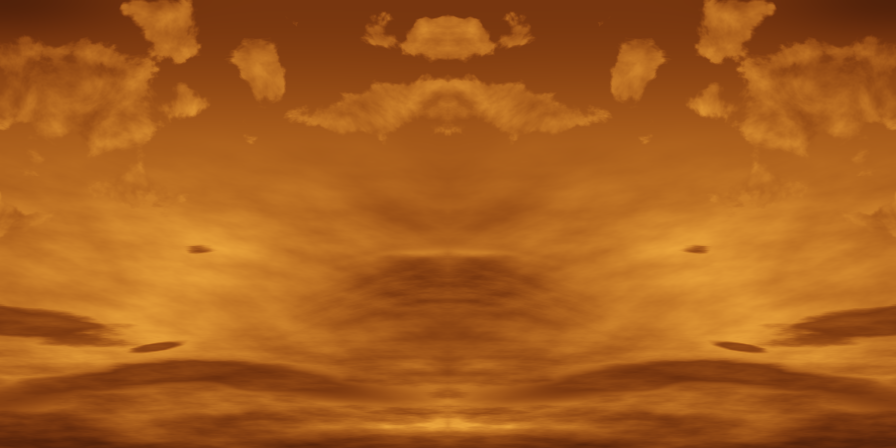
Write a WebGL 2 fragment shader that draws this background.

```glsl
#version 300 es
precision highp float;
// Amber sunset sky, mirrored about the vertical centre line.
// One tone value is built from a gradient, soft glows, puffy upper clouds and
// stretched lower bands of gradient noise, then mapped to an orange ramp.
uniform vec2 u_resolution;
out vec4 fragColor;

vec2 gradientAt(vec2 cell) {
  vec3 h = fract(cell.xyx * vec3(0.1031, 0.103, 0.0973));
  h += dot(h, h.yzx + 33.33);
  float angle = 6.2832 * fract((h.x + h.y) * h.z);
  return vec2(cos(angle), sin(angle));
}

float gradientNoise(vec2 p) {
  vec2 i = floor(p), f = p - i;
  vec2 w = f * f * f * (f * (f * 6.0 - 15.0) + 10.0);
  vec2 e = vec2(1, 0);
  float low = mix(dot(gradientAt(i), f), dot(gradientAt(i + e), f - e), w.x);
  float high = mix(dot(gradientAt(i + e.yx), f - e.yx), dot(gradientAt(i + 1.0), f - 1.0), w.x);
  return mix(low, high, w.y);
}

float fbm(vec2 p) {
  float sum = 0.0, amplitude = 0.6;
  for (int i = 0; i < 5; i++) {
    sum += amplitude * gradientNoise(p);
    p = mat2(1.6, 1.2, -1.2, 1.6) * p + 7.3;
    amplitude *= 0.53;
  }
  return sum;
}

// Soft elliptical spot, 1 at its centre
float spot(vec2 p, vec2 centre, vec2 radius) {
  vec2 d = (p - centre) / radius;
  return exp(-dot(d, d));
}

// Where the puffy clouds gather
float puffCover(vec2 p) {
  float cover = spot(p, vec2(0.82, 0.78), vec2(0.26, 0.16));
  cover = max(cover, 0.85 * spot(p, vec2(0.62, 0.94), vec2(0.10, 0.12)));
  cover = max(cover, 0.90 * spot(p, vec2(0.42, 0.84), vec2(0.07, 0.13)));
  cover = max(cover, spot(p, vec2(0.0, 0.91), vec2(0.12, 0.055)));
  cover = max(cover, 0.8 * spot(p, vec2(0.15, 0.93), vec2(0.07, 0.05)));
  cover = max(cover, 1.1 * spot(p, vec2(0.08, 0.765 - 0.1 * (p.x - 0.08)), vec2(0.27, 0.06)));
  cover = max(cover, 0.72 * spot(p, vec2(0.71, 0.58), vec2(0.12, 0.07)));
  return max(cover, 0.95 * spot(p, vec2(1.0, 0.51), vec2(0.09, 0.05)));
}

// Mid-height sky: gradient, lit areas and faint wisps
float skyTone(vec2 p, float wisps) {
  float tone = mix(0.47, 0.69, smoothstep(1.0, 0.6, p.y));
  tone = mix(tone, 0.55, smoothstep(0.2, 0.0, p.y));
  tone += 0.12 * spot(p, vec2(0.65, 0.41), vec2(0.38, 0.17));
  tone += 0.09 * spot(p, vec2(0.53, 0.45), vec2(0.13, 0.08));
  tone += 0.12 * spot(p, vec2(0.72, 0.23), vec2(0.35, 0.08));
  tone -= 0.04 * spot(p, vec2(0.0, 0.5), vec2(0.17, 0.25));
  return tone + wisps * 0.17 * smoothstep(0.75, 0.45, p.y);
}

void main() {
  vec2 uv = gl_FragCoord.xy / u_resolution;
  vec2 p = vec2(abs(uv.x - 0.5) * 2.0, uv.y);

  // Streaks flatten towards the horizon
  float wisps = fbm(vec2(p.x * 4.0 + p.y * 3.0, p.y * 13.0 - p.x * 3.0) + 4.0);
  float streaks = fbm(vec2(p.x * 5.0, p.y * 32.0) + 19.0);
  float tone = skyTone(p, wisps);

  // Puffy clouds, lit from below
  vec2 q = p * vec2(9.0, 11.0) + 3.0;
  q += 0.35 * vec2(gradientNoise(q * 0.7), gradientNoise(q * 0.7 + 31.0));
  float billow = fbm(q);
  float relief = billow - fbm(q + vec2(-0.15, -0.28));
  float puff = smoothstep(0.0, 0.2, puffCover(p) - 0.46 + 0.95 * billow);
  float puffTone = 0.715 + 0.22 * relief + 0.08 * billow;
  puffTone -= 0.13 * spot(p, vec2(1.0, 0.86), vec2(0.22, 0.12));
  tone = mix(tone, puffTone, 0.92 * puff);
  tone -= 0.15 * spot(p, vec2(1.0, 1.0), vec2(0.25, 0.08));

  // Arched dark cloud in the centre under a thin bright rim
  float arch = p.y + 0.6 * p.x * p.x;
  float archNoise = fbm(vec2(p.x * 6.0, arch * 34.0) + 11.0);
  float dome = spot(vec2(p.x, arch), vec2(0.0, 0.355), vec2(0.27, 0.07));
  tone -= dome * (0.12 + 0.26 * archNoise);
  tone += 0.09 * spot(vec2(p.x, arch + 0.02 * wisps), vec2(0.06, 0.443), vec2(0.14, 0.010));
  tone -= 0.08 * spot(p, vec2(0.0, 0.21), vec2(0.32, 0.08));

  // Low streaky texture
  tone += 0.24 * streaks * smoothstep(0.33, 0.15, p.y);

  // Dark banks: sloping outer cloud, long lower band, small slivers
  float outer = spot(p, vec2(1.0, 0.285 - 0.13 * (1.0 - p.x)), vec2(0.32, 0.045));
  float bandY = 0.135 + 0.035 * sin(p.x * 5.2 - 1.4);
  float band = spot(p, vec2(0.55, bandY), vec2(0.55, 0.038));
  float sliver = 0.8 * spot(p, vec2(0.65, 0.225 - 0.15 * (p.x - 0.65)), vec2(0.08, 0.012));
  sliver = max(sliver, 0.6 * spot(p, vec2(0.56, 0.44), vec2(0.045, 0.018)));
  float bank = max(max(outer, band), sliver);
  float dark = smoothstep(0.35, 0.72, bank + 0.55 * streaks + 0.35 * wisps);
  tone = mix(tone, 0.46 + 0.2 * streaks + 0.1 * wisps, 0.85 * dark);

  // Bright gap at the bottom centre, then the dim lower edge
  float gap = spot(p, vec2(0.0, 0.075), vec2(0.27, 0.045));
  tone += gap * (0.20 + 0.3 * streaks);
  tone += 0.12 * spot(p, vec2(0.55, 0.085), vec2(0.3, 0.012));
  tone -= 0.13 * smoothstep(0.04, 0.0, p.y);
  tone -= 0.12 * spot(p, vec2(1.0, 0.06), vec2(0.2, 0.06));

  // Amber ramp
  tone = clamp(tone, 0.27, 0.91);
  vec3 amber = vec3(tone, 0.06 + 0.69 * tone * tone, 0.03 + 0.26 * tone * tone * tone);
  fragColor = vec4(amber, 1.0);
}
```
